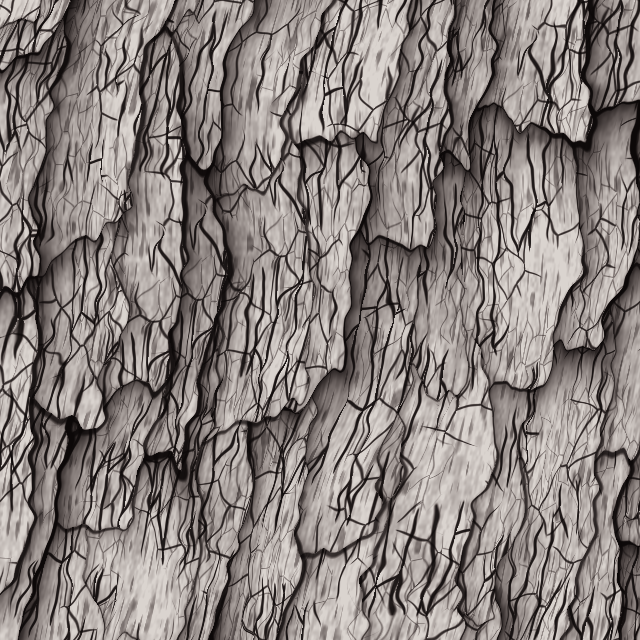
This texture is drawn by a Shadertoy shader. Its source:

```glsl
const vec3 DARK = vec3(0.045, 0.03, 0.03);
const vec3 LIGHT = vec3(0.825, 0.8, 0.782);
const vec2 PLATE = vec2(0.1, 0.42);   // spacing of plates across and along the trunk

float hash(vec2 p) {
    vec3 q = fract(p.xyx * vec3(0.1031, 0.1030, 0.0973));
    q += dot(q, q.yzx + 33.33);
    return fract((q.x + q.y) * q.z);
}

vec2 hash2(vec2 p) {
    return vec2(hash(p), hash(p + 57.3));
}

float noise(vec2 p) {
    vec2 i = floor(p), f = fract(p);
    f = f * f * (3.0 - 2.0 * f);
    float low = mix(hash(i), hash(i + vec2(1, 0)), f.x);
    float high = mix(hash(i + vec2(0, 1)), hash(i + vec2(1, 1)), f.x);
    return mix(low, high, f.y);
}

float fbm(vec2 p) {
    return 0.55 * noise(p) + 0.3 * noise(p * 2.1 + 7.1) + 0.15 * noise(p * 4.3 + 3.7);
}

// Distance, in canvas units, to the border of a stretched cell
float borderDistance(vec2 p, vec2 scale) {
    p *= scale;
    vec2 base = floor(p), f = fract(p), near = vec2(8.0), next = vec2(8.0);
    for (int y = -1; y <= 1; y++)
    for (int x = -1; x <= 1; x++) {
        vec2 cell = vec2(x, y);
        vec2 r = cell + hash2(base + cell) - f;
        if (dot(r, r) < dot(near, near)) {
            next = near;
            near = r;
        } else if (dot(r, r) < dot(next, next)) {
            next = r;
        }
    }
    return 0.5 * (dot(next, next) - dot(near, near)) / length((next - near) * scale);
}

// Sharp lines along cell borders, broken up and tapered by noise
float crackLines(vec2 p, vec2 scale, float width, float gap, float blur) {
    float open = smoothstep(gap, gap + 0.25, noise(p * vec2(21, 12) + scale));
    float d = borderDistance(p, scale);
    float halfWidth = width * (0.3 + 0.7 * open);
    return smoothstep(0.0, 0.3, open) * (1.0 - smoothstep(halfWidth - blur, halfWidth + blur, d));
}

// Signed distance to a plate with a ragged right side and lower end
float plateDistance(vec2 p, vec2 corner, float age, float seed) {
    float side = corner.x - 0.95 * PLATE.x * smoothstep(0.8, 1.75, age);
    side += 0.04 * (noise(vec2(p.y * 10.0, seed)) - 0.5);
    side += 0.013 * (noise(vec2(p.y * 42.0, seed + 9.0)) - 0.5);
    float x = clamp(p.x - corner.x, -0.12, 0.1);
    float end = corner.y + 1.5 * x * (fract(seed * 0.37) - 0.5);
    end += 0.05 * (noise(vec2(p.x * 21.0, seed + 21.0)) - 0.5);
    end += 0.026 * (noise(vec2(p.x * 62.0, seed + 33.0)) - 0.5);
    float radius = 0.008;
    vec2 e = vec2(p.x - side, 0.75 * (end - p.y)) + radius;
    return length(max(e, 0.0)) + min(max(e.x, e.y), 0.0) - radius;
}

// Overlapping plates, painted right to left and upwards: x is light, y is a plate seed
vec2 plates(vec2 p, float blur) {
    vec2 result = vec2(1.0, 0.0);
    float column = floor(p.x / PLATE.x);
    float gapWidth = 0.002 + 0.012 * smoothstep(0.35, 0.8, noise(p * vec2(12, 9) + 90.0));
    for (int i = 2; i >= -1; i--) {
        float c = column + float(i);
        float shift = hash(vec2(c, 4.7));
        float row = floor(p.y / PLATE.y - shift);
        for (int j = -2; j <= 1; j++) {
            vec2 id = vec2(c, row + float(j));
            vec2 rnd = hash2(id + 11.0);
            vec2 corner = (id + vec2(0.5, shift) + vec2(0.75, 0.5) * (rnd - 0.5)) * PLATE;
            float age = (p.y - corner.y) / PLATE.y;
            float seed = floor(hash(id + 31.0) * 200.0);
            float d = plateDistance(p, corner, age, seed);
            float relief = hash(id + 71.0);
            float fade = 1.0 - smoothstep(1.1, 1.75, age);
            float outside = max(d, 0.0);
            float shadow = mix(0.3, 0.9, relief) * exp(-outside / mix(0.006, 0.027, relief));
            float core = gapWidth * mix(0.4, 1.0, relief);
            float contact = mix(0.75, 1.0, relief) * (1.0 - smoothstep(core * 0.5, core + 0.003, outside));
            result.x *= 1.0 - fade * max(shadow, contact);
            float cover = 1.0 - smoothstep(-blur, blur, d);
            float rim = 1.0 - 0.12 * smoothstep(-0.006, 0.0, d);
            result.x = mix(result.x, rim * mix(0.95, 1.03, rnd.x), cover);
            result.y = d < 0.0 ? seed : result.y;
        }
    }
    return result;
}

// Fine wood fibres, dark flecks and soft stains
float grain(vec2 p) {
    float fibre = noise(p * vec2(230, 26)) - 0.5;
    float speckle = noise(p * vec2(300, 130) + 13.0) - 0.5;
    float streak = smoothstep(0.66, 0.9, noise(p * vec2(270, 32) + 29.0));
    float stain = fbm(p * vec2(19, 10) + 3.0) - 0.5;
    return 0.2 * fibre + 0.17 * speckle - 0.36 * streak + 0.26 * stain;
}

void mainImage(out vec4 fragColor, in vec2 fragCoord) {
    vec2 uv = fragCoord / iResolution.y;
    float blur = 0.8 / iResolution.y;

    // Leaning, wavering trunk direction
    vec2 p = vec2(uv.x - 0.18 * uv.y, uv.y) + 3.0;
    p.x += 0.06 * (noise(p * vec2(4.0, 2.6)) - 0.5);
    p.x += 0.016 * (noise(p * vec2(12, 8) + 8.0) - 0.5);

    vec2 plate = plates(p, blur);
    vec2 surface = p + vec2(0.031, 0.017) * plate.y;
    vec2 bent = surface + 0.012 * vec2(noise(surface * 40.0), noise(surface * 40.0 + 19.0));
    float net = crackLines(bent, vec2(23, 13), 0.0016, 0.38, blur);
    float split = crackLines(bent, vec2(36, 5), 0.0022, 0.42, blur);
    float hair = crackLines(bent, vec2(62, 17), 0.0009, 0.4, blur);

    float tone = plate.x * (0.96 + grain(surface));
    tone *= (1.0 - 0.8 * net) * (1.0 - 0.9 * split) * (1.0 - 0.45 * hair);
    tone = clamp(tone, 0.0, 1.04);

    vec3 color = mix(DARK, LIGHT, tone);
    color.gb -= 0.06 * tone * max(1.0 - tone, 0.0);
    fragColor = vec4(color, 1.0);
}
```
